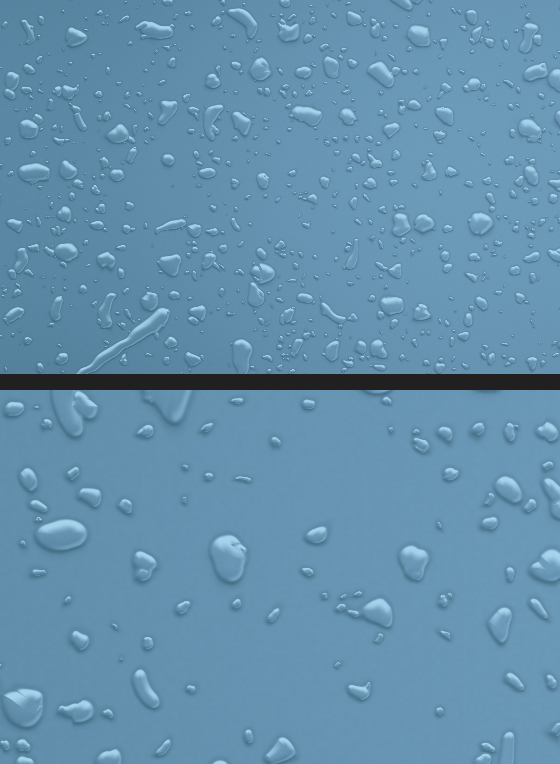
Top, the full canvas; bottom, a detail of the centre.
Write a Shadertoy shader that draws this texture.

```glsl
// Water drops on a smooth blue panel, lit softly from above.
// Jittered cells at four scales hold bent, tapered capsules that merge; their
// joint distance field gives the slope that shades caps, rims and shadows.
#define DARK_BLUE vec3(0.355, 0.535, 0.645)
#define LIGHT_BLUE vec3(0.435, 0.618, 0.740)
#define GLINT vec3(0.66, 0.84, 0.94)
#define SHADE vec3(0.24, 0.39, 0.48)
#define LARGEST_CELL 0.122
#define CHANCE vec4(0.80, 0.42, 0.20, 0.06)
#define WOBBLE 0.018
#define SOFTNESS 0.0017
#define CAP_GAIN 0.95
#define RIM_GAIN 0.36
#define SHADE_GAIN 0.55
#define GRAIN 0.010

float hash(vec2 p) {
    return fract(sin(dot(p, vec2(127.1, 311.7))) * 43758.5453);
}

float noise(vec2 p) {
    vec2 i = floor(p), f = fract(p);
    f = f * f * (3.0 - 2.0 * f);
    return mix(mix(hash(i), hash(i + vec2(1, 0)), f.x),
               mix(hash(i + vec2(0, 1)), hash(i + vec2(1, 1)), f.x), f.y);
}

// Capsule whose radius runs from r.x to r.y; returns distance and local radius
vec2 taperedCapsule(vec2 p, vec2 a, vec2 b, vec2 r) {
    vec2 ab = b - a;
    float h = clamp(dot(p - a, ab) / max(dot(ab, ab), 1e-7), 0.0, 1.0);
    float radius = mix(r.x, r.y, h);
    return vec2(length(p - a - ab * h) - radius, radius);
}

// Smooth union, so that touching drops flow together
vec2 merge(vec2 a, vec2 b) {
    float k = 0.005;
    float h = clamp(0.5 + 0.5 * (b.x - a.x) / k, 0.0, 1.0);
    return mix(b, a, h) - vec2(k * h * (1.0 - h), 0.0);
}

// One random drop of a cell, in units of that cell
vec2 cellDrop(vec2 q, vec2 id, float largeness) {
    q -= 0.2 + 0.6 * vec2(hash(id + 1.3), hash(id + 2.7));
    float angle = 6.2832 * hash(id + 4.1);
    float c = cos(angle), s = sin(angle);
    q = mat2(c, -s, s, c) * q;
    float stretch = hash(id + 5.9);
    float halfLength = mix(0.03, mix(0.14, 0.28, largeness), stretch * stretch * stretch);
    q.y += (hash(id + 7.7) - 0.5) * 1.8 * q.x * q.x * stretch;
    float size = hash(id + 9.2);
    float radius = mix(0.125, 0.27, pow(size, 1.5)) * mix(1.0, 0.8, stretch);
    vec2 ends = radius * vec2(1.0, mix(0.55, 1.0, hash(id + 11.4)));
    return taperedCapsule(q, vec2(-halfLength, 0), vec2(halfLength, 0), ends);
}

// Signed distance to the nearest drop and that drop's radius
vec2 dropField(vec2 p) {
    p += WOBBLE * (vec2(noise(p * 30.0), noise(p * 30.0 + 57.0)) - 0.5);
    vec2 field = taperedCapsule(p, vec2(0.20, -0.01), vec2(0.43, 0.15), vec2(0.012, 0.026));
    float cell = LARGEST_CELL;
    for (int layer = 0; layer < 4; layer++) {
        vec2 g = p / cell, base = floor(g);
        float largeness = layer == 0 ? 1.0 : 0.0;
        for (int y = -1; y <= 1; y++)
        for (int x = -1; x <= 1; x++) {
            vec2 corner = base + vec2(x, y);
            vec2 id = corner + 37.0 * float(layer + 1);
            float clump = 0.6 + 0.8 * noise(corner * cell * 5.0 + 8.0);
            if (hash(id) < CHANCE[layer] * clump)
                field = merge(field, cell * cellDrop(g - corner, id, largeness));
        }
        cell *= 0.5;
    }
    return field;
}

// Panel gradient: dim at the left, top and bottom, pale at the right centre
vec3 panel(vec2 uv) {
    float rise = uv.y - 0.55;
    float v = 0.02 + 0.84 * smoothstep(0.0, 0.85, uv.x) - 1.2 * rise * rise;
    return mix(DARK_BLUE, LIGHT_BLUE, v);
}

void mainImage(out vec4 fragColor, in vec2 fragCoord) {
    vec2 p = fragCoord / iResolution.y;
    vec3 col = panel(fragCoord / iResolution.xy);

    // Distance, outward slope and relative depth
    vec2 field = dropField(p);
    float d = field.x, radius = field.y;
    float e = 0.0012;
    vec2 n = vec2(dropField(p + vec2(e, 0)).x, dropField(p + vec2(0, e)).x) - d;
    n /= max(length(n), e * 0.6);
    float depth = clamp(-d / radius, 0.0, 1.0);
    float soft = max(SOFTNESS, 0.7 / iResolution.y);
    float inside = 1.0 - smoothstep(-soft, soft, d);

    // Soft shadow under each drop and a thin dark outline
    float low = smoothstep(-0.2, 1.0, dot(n, vec2(-0.35, -0.94)));
    float shadow = exp(-max(d, 0.0) / (0.18 * radius)) * low * (1.0 - inside);
    float outline = exp(-d * d / (2.5 * soft * soft)) * (0.4 + 0.6 * low);
    vec3 shaded = mix(col, SHADE, SHADE_GAIN * max(shadow, outline));

    // Body tone, bright upper cap and light lower right rim
    float slope = 1.0 - depth;
    vec3 body = shaded + 0.012 - 0.06 * slope * max(-n.y, 0.0);
    float cap = smoothstep(0.02, 0.22, depth) * (1.0 - smoothstep(0.35, 1.0, depth));
    cap *= smoothstep(0.05, 0.9, dot(n, vec2(0.12, 0.99)));
    float rim = smoothstep(0.05, 0.18, depth) * (1.0 - smoothstep(0.2, 0.45, depth));
    rim *= smoothstep(0.3, 1.0, dot(n, vec2(0.7, -0.7)));
    body = mix(body, GLINT, clamp(CAP_GAIN * cap + RIM_GAIN * rim, 0.0, 1.0));
    col = mix(shaded, body, inside);

    col += GRAIN * (noise(p * 300.0) - 0.5);
    fragColor = vec4(clamp(col, 0.0, 1.0), 1.0);
}
```
